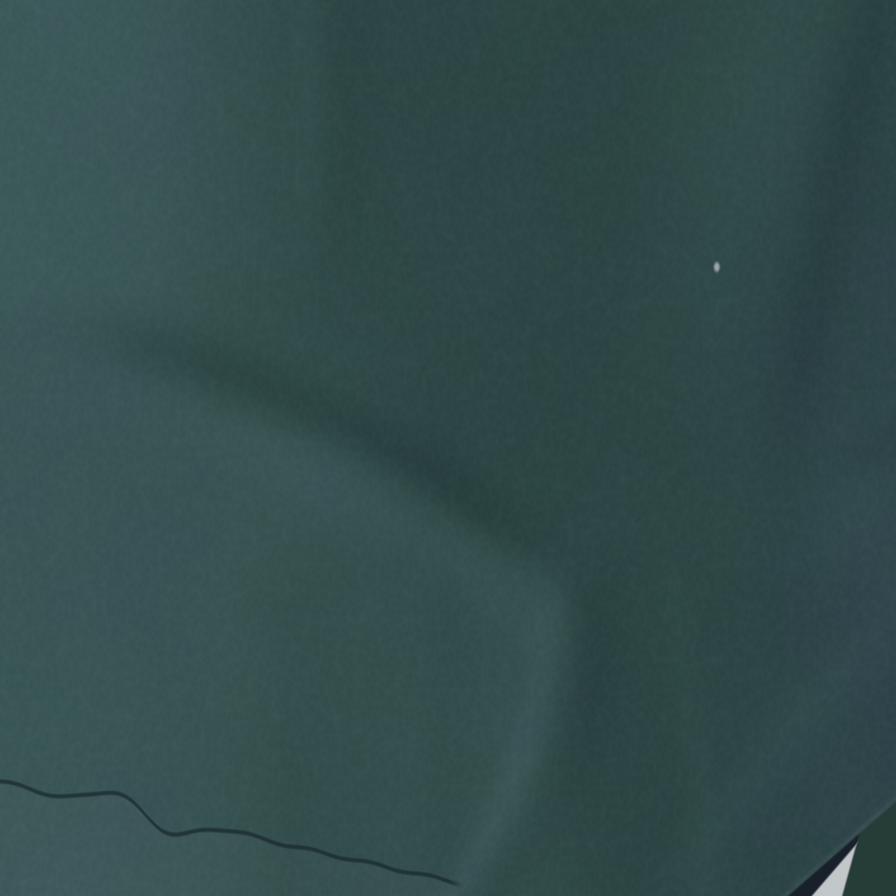
A three.js fragment shader for this texture:

```glsl
// Dark teal cloth with soft drapery: broad tonal gradients, a curved crease with a
// raised ridge, faint hanging folds, a loose dark thread and a cut lower-right corner.
// Folds are Gaussian bands around curves; the weave grain is cellular noise.
varying vec2 vUv;

const vec3 SHADE_TEAL = vec3(0.163, 0.254, 0.254);
const vec3 MID_TEAL = vec3(0.202, 0.308, 0.303);
const vec3 LIGHT_TEAL = vec3(0.252, 0.366, 0.370);
const vec3 THREAD_DARK = vec3(0.095, 0.165, 0.175);
const vec3 CORNER_GREEN = vec3(0.150, 0.235, 0.215);
const vec3 CORNER_NAVY = vec3(0.095, 0.130, 0.165);
const vec3 PAPER_WHITE = vec3(0.760, 0.780, 0.790);
const float EDGE = 0.0016;

vec2 hash2(vec2 p) {
  vec3 q = fract(vec3(p.xyx) * vec3(0.1031, 0.1030, 0.0973));
  q += dot(q, q.yzx + 33.33);
  return fract((q.xx + q.yz) * q.zy);
}

// Distance to the nearest scattered cell point.
float cellular(vec2 p) {
  vec2 cell = floor(p);
  float nearest = 2.0;
  for (int j = -1; j <= 1; j++) {
    for (int i = -1; i <= 1; i++) {
      vec2 c = cell + vec2(float(i), float(j));
      nearest = min(nearest, length(c + hash2(c) - p));
    }
  }
  return nearest;
}

// Layered sines for slow, uneven mottling, roughly -1 to 1.
float mottle(vec2 p) {
  float sum = 0.0;
  float weight = 0.5;
  for (int i = 0; i < 4; i++) {
    sum += weight * sin(p.x + 1.3 * sin(p.y * 0.8)) * cos(p.y * 0.7 + sin(p.x * 0.6));
    p = mat2(1.5, 1.1, -1.1, 1.5) * p + 2.7;
    weight *= 0.6;
  }
  return sum;
}

float band(float offset, float width) {
  return exp(-offset * offset / (width * width));
}

// Positive on the left of the line from a to b.
float sideOf(vec2 p, vec2 a, vec2 b) {
  vec2 d = normalize(b - a);
  return d.x * (p.y - a.y) - d.y * (p.x - a.x);
}

float fillEdge(float d) {
  return smoothstep(-EDGE, EDGE, d);
}

// Overall light: bright left, dark centre, slightly lifted right.
float broadLight(vec2 p) {
  float upper = mix(0.88, 0.20, smoothstep(0.02, 0.52, p.x));
  upper += 0.24 * band(p.x - 0.62 - 0.25 * p.y, 0.09) * smoothstep(0.45, 0.95, p.y);
  float lower = mix(0.76, 0.50, smoothstep(0.0, 0.55, p.x));
  lower = mix(lower, 0.20, smoothstep(0.58, 0.68, p.x));
  float creaseY = 0.655 - 0.15 * p.x - 0.5 * p.x * p.x;
  return mix(lower, upper, smoothstep(-0.04, 0.05, p.y - creaseY));
}

float drapery(vec2 p) {
  // Curved crease sweeping down to the right.
  float crease = p.y - (0.655 - 0.15 * p.x - 0.5 * p.x * p.x);
  float reach = smoothstep(0.0, 0.25, p.x) * (1.0 - smoothstep(0.52, 0.68, p.x));
  float tone = -0.36 * band(crease, 0.034) * reach;
  tone += 0.09 * band(crease + 0.075, 0.04) * reach;
  // Raised ridge below the crease, with shadow on its right.
  float bend = 0.34 - p.y;
  float ridge = p.x - (0.628 - 0.95 * bend * bend);
  float below = 1.0 - smoothstep(0.30, 0.41, p.y);
  tone += below * (0.22 * band(ridge + 0.012, 0.024) - 0.16 * band(ridge - 0.04, 0.035));
  // Hanging folds, upper and lower.
  float high = smoothstep(0.62, 0.85, p.y);
  tone += high * 0.10 * (band(p.x - 0.345, 0.018) - band(p.x - 0.385, 0.035));
  tone -= below * 0.08 * (band(p.x - 0.33, 0.05) + band(p.x - 0.50, 0.03));
  // Slanted folds along the right side.
  float slant = p.x - (0.85 + 0.13 * p.y * p.y);
  tone -= 0.22 * band(slant, 0.035) * smoothstep(0.35, 0.65, p.y);
  tone += 0.20 * band(p.x - 0.96, 0.06) * band(p.y - 0.42, 0.09);
  tone -= 0.15 * band(p.y - 0.51 - 0.4 * (p.x - 1.0), 0.025) * smoothstep(0.88, 1.0, p.x);
  float diagonal = sideOf(p, vec2(0.77, 0.0), vec2(1.0, 0.27));
  tone += 0.14 * band(diagonal - 0.03, 0.03) * smoothstep(0.7, 0.85, p.x);
  return tone + 0.10 * band(p.x - 0.79 + 0.1 * p.y, 0.02) * below;
}

float threadHeight(float x) {
  float kink = 0.02 * sin((0.16 - x) * 39.0) * band(x - 0.16, 0.075);
  return 0.128 - 0.222 * x + kink + 0.0015 * sin(x * 95.0);
}

void main() {
  vec2 p = vUv;
  float tone = broadLight(p) + drapery(p) + 0.07 * mottle(p * vec2(13.0, 8.0));
  vec3 color = mix(SHADE_TEAL, MID_TEAL, clamp(tone * 2.0, 0.0, 1.0));
  color = mix(color, LIGHT_TEAL, clamp(tone * 2.0 - 1.0, 0.0, 1.0));

  // Blue-green drift and woven grain.
  float blueSide = smoothstep(0.8, 1.0, p.x) * (1.0 - smoothstep(0.6, 0.9, p.y));
  color += vec3(0.004, -0.004, 0.011) * (mottle(p * 17.0 + 4.0) + 1.5 * blueSide);
  float grain = cellular(p * vec2(190.0, 140.0)) + 0.7 * cellular(p * vec2(85.0, 65.0) + 9.0);
  color += 0.019 * (grain - 0.83);

  // Loose thread and greyer cloth beneath it.
  float thread = p.y - threadHeight(p.x);
  float threadEnd = 1.0 - smoothstep(0.50, 0.52, p.x);
  color += vec3(0.018, 0.012, 0.016) * fillEdge(-thread) * threadEnd;
  float strand = 1.0 - smoothstep(0.0008, 0.0038, abs(thread));
  color = mix(color, THREAD_DARK, 0.75 * strand * threadEnd);

  // Cut corner: green ground, navy rim and a pale sliver.
  float cut = -sideOf(p, vec2(0.88, 0.0), vec2(1.0, 0.105));
  color += 0.035 * band(cut + 0.003, 0.003);
  color = mix(color, CORNER_GREEN, fillEdge(cut));
  float sliverRight = sideOf(p, vec2(0.94, 0.0), vec2(0.956, 0.058));
  float sliverLeft = -sideOf(p, vec2(0.906, 0.0), vec2(0.956, 0.058));
  color = mix(color, CORNER_NAVY, fillEdge(cut) * fillEdge(sliverRight));
  color = mix(color, PAPER_WHITE, fillEdge(min(sliverLeft, sliverRight)));

  // Small bright fleck.
  float fleck = length((p - vec2(0.80, 0.702)) * vec2(1.0, 0.6));
  color = mix(color, PAPER_WHITE, 0.75 * (1.0 - smoothstep(0.001, 0.005, fleck)));
  gl_FragColor = vec4(color, 1.0);
}
```
